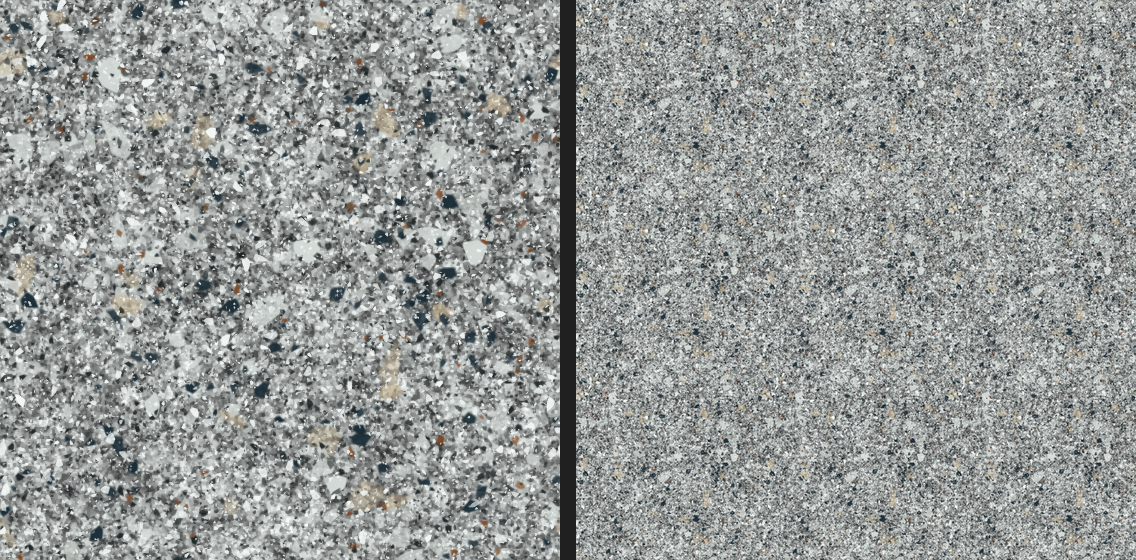
Left, the tile; right, the same tile 3 across and 3 down.
Write a Shadertoy shader that draws this texture.

```glsl
const float TAU = 6.2832;

// Four random values per lattice cell (PCG mixing)
vec4 hash4(vec2 cell, float seed) {
    uvec4 v = uvec4(uint(cell.x), uint(cell.y), uint(seed), 7u);
    v = v * 1664525u + 1013904223u;
    for (int i = 0; i < 2; i++) {
        v += v.yzxy * v.wxyz;
        v ^= v >> 16u;
    }
    return vec4(v & 65535u) / 65535.0;
}

// Smooth value noise that wraps after n cells
float cloud(vec2 uv, float n, float seed) {
    vec2 p = uv * n, c = floor(p), f = p - c;
    f = f * f * (3.0 - 2.0 * f);
    float a = hash4(mod(c, n), seed).x;
    float b = hash4(mod(c + vec2(1, 0), n), seed).x;
    float d = hash4(mod(c + vec2(0, 1), n), seed).x;
    float e = hash4(mod(c + vec2(1, 1), n), seed).x;
    return mix(mix(a, b, f.x), mix(d, e, f.x), f.y);
}

// Cellular noise: random tone per cell with softened borders
float sand(vec2 uv, float n, float seed) {
    vec2 p = uv * n, c = floor(p);
    float tone = 0.0, total = 0.0;
    for (int k = 0; k < 9; k++) {
        vec2 cell = c + vec2(k % 3, k / 3) - 1.0;
        vec4 r = hash4(mod(cell, n), seed);
        vec2 q = p - cell - r.xy;
        float weight = exp(-9.0 * dot(q, q));
        tone += weight * r.z;
        total += weight;
    }
    return tone / total;
}

// Signed distance to a rounded, irregular five-sided stone
float stone(vec2 q, float radius, vec4 r) {
    float angle = TAU * r.x, sum = 0.0;
    q *= mat2(cos(angle), sin(angle), -sin(angle), cos(angle));
    q *= vec2(mix(0.65, 1.0, r.y), mix(1.35, 1.0, r.y));
    for (int i = 0; i < 5; i++) {
        float k = float(i);
        float side = TAU * (k + 0.6 * fract(r.z * 7.0 + k * 0.37)) / 5.0;
        float reach = 0.75 + 0.45 * fract(r.w * 5.0 + k * 0.618);
        float h = dot(q, vec2(cos(side), sin(side))) / (radius * reach);
        sum += pow(max(h, 0.0), 9.0);
    }
    return (pow(sum + 1e-6, 1.0 / 9.0) - 1.0) * radius;
}

// Scattered stones: x = coverage, y = random tone; sizes in cell units
vec2 stones(vec2 uv, float n, float seed, float share, vec2 sizes, float soft) {
    vec2 p = uv * n, c = floor(p), best = vec2(0);
    float edge = max(soft, 0.6 / iResolution.y) * n;
    for (int k = 0; k < 9; k++) {
        vec2 cell = c + vec2(k % 3, k / 3) - 1.0;
        vec4 r = hash4(mod(cell, n), seed);
        if (r.x > share) continue;
        vec2 q = p - cell - 0.15 - 0.7 * r.yz;
        float radius = mix(sizes.x, sizes.y, r.w * r.w);
        if (length(q) > 2.2 * radius + edge) continue;
        vec4 shape = hash4(mod(cell, n), seed + 50.0);
        float mask = 1.0 - smoothstep(-edge, edge, stone(q, radius, shape));
        if (mask > best.x) best = vec2(mask, fract(shape.x * 9.0 + shape.w));
    }
    return best;
}

// Lay stones over a colour, opacity varying from stone to stone
vec3 lay(vec3 base, vec3 tint, vec2 s, float low, float high) {
    return mix(base, tint, s.x * mix(low, high, s.y));
}

void mainImage(out vec4 fragColor, in vec2 fragCoord) {
    vec2 uv = fragCoord / iResolution.xy;
    vec3 pale = vec3(0.83, 0.855, 0.84), white = vec3(0.95, 0.97, 0.965);
    vec3 ink = vec3(0.10, 0.13, 0.14), navy = vec3(0.10, 0.17, 0.21);
    vec3 tan_ = vec3(0.79, 0.71, 0.57), rust = vec3(0.48, 0.27, 0.13);

    // Grey sandy ground
    float haze = 0.6 * cloud(uv, 13.0, 1.0) + 0.4 * cloud(uv, 31.0, 2.0);
    float grit = sand(uv, 84.0, 3.0) + 1.1 * sand(uv, 180.0, 4.0) - 1.05;
    float tone = 0.575 + 0.24 * (haze - 0.5) + 0.36 * grit;
    vec3 col = tone * vec3(0.985, 1.01, 1.0);

    // Fine dark grains and translucent pale stones
    col = lay(col, ink, stones(uv, 125.0, 5.0, 0.24, vec2(0.15, 0.42), 0.0014), 0.3, 0.8);
    col = lay(col, pale, stones(uv, 35.0, 6.0, 0.34, vec2(0.15, 0.46), 0.0022), 0.25, 0.85);
    col = lay(col, tan_, stones(uv, 15.0, 7.0, 0.15, vec2(0.18, 0.38), 0.0040), 0.35, 0.65);
    col = lay(col, pale, stones(uv, 17.0, 8.0, 0.24, vec2(0.17, 0.46), 0.0022), 0.5, 1.0);

    // Dark and rusty chips
    col = lay(col, ink, stones(uv, 62.0, 9.0, 0.24, vec2(0.12, 0.40), 0.0022), 0.5, 0.95);
    col = lay(col, navy, stones(uv, 27.0, 10.0, 0.17, vec2(0.12, 0.36), 0.0030), 0.75, 1.0);
    col = lay(col, rust, stones(uv, 34.0, 11.0, 0.05, vec2(0.12, 0.25), 0.0024), 0.55, 0.95);

    // Bright chips and sparkling specks
    col = lay(col, white, stones(uv, 44.0, 12.0, 0.19, vec2(0.12, 0.38), 0.0014), 0.6, 1.0);
    col = lay(col, white, stones(uv, 92.0, 13.0, 0.22, vec2(0.12, 0.36), 0.0012), 0.5, 1.0);
    col = lay(col, white, stones(uv, 170.0, 14.0, 0.18, vec2(0.22, 0.42), 0.0012), 0.3, 0.9);

    fragColor = vec4(col, 1.0);
}
```
